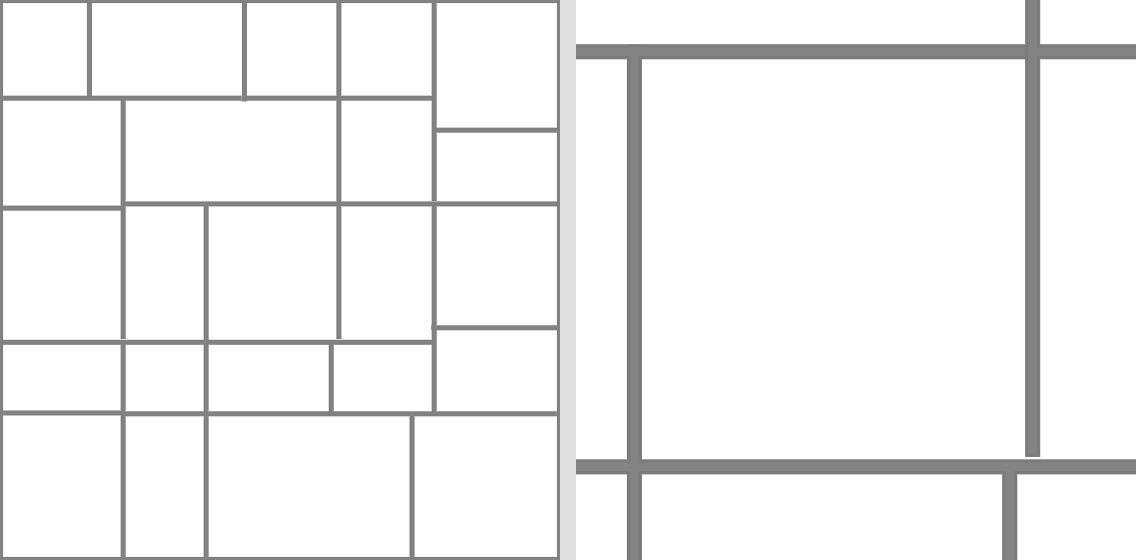
Left, the full canvas; right, a detail of the centre.
This pattern is drawn by a WebGL 1 fragment shader. Its source:

```glsl
precision highp float;
// Irregular partition of the canvas into white rectangles by thin grey walls.
// Nodes of a lattice carry vertical and horizontal walls in checkerboard order;
// each wall is jittered sideways and runs until it meets its crossing neighbours.

uniform vec2 u_resolution;

const int CELLS = 5;                  // rectangles per side, on average
const float JITTER = 0.33;            // sideways shift of a wall, in cells
const float RUN = 4.0;                // lattice steps sharing one shift (long walls)
const float TRIM_CHANCE = 0.25;       // share of walls cut short, giving L shapes
const float WALL_HALF_WIDTH = 0.0045; // in canvas units
const float CORE_HALF_WIDTH = 0.0025;
const float BORDER_WIDTH = 0.0055;
const float END_SLACK = 0.006;        // overshoot or gap at wall ends
const float SEED = 23.0;
const vec3 PAPER = vec3(1.0);
const vec3 WALL_CORE = vec3(0.515);
const vec3 WALL_RIM = vec3(0.485);

float hash(vec2 key) {
  vec3 q = fract(vec3(key.xyx + SEED) * 0.1031);
  q += dot(q, q.yzx + 33.33);
  return fract((q.x + q.y) * q.z);
}

bool isVertical(vec2 node) {
  return mod(node.x + node.y, 2.0) < 0.5;
}

// Sideways coordinate of the wall at a node, in cells; outer walls are fixed.
float wallPosition(vec2 node) {
  bool vertical = isVertical(node);
  float across = vertical ? node.x : node.y;
  float along = vertical ? node.y : node.x;
  float last = float(CELLS);
  if (across < 0.5 || across > last - 0.5) return clamp(across, 0.0, last);

  float family = vertical ? 31.0 : 57.0;
  float phase = floor(RUN * hash(vec2(across, family + 90.0)));
  float group = floor((along + phase) / RUN);
  float shift = 2.0 * hash(vec2(across + 17.0 * group, family)) - 1.0;
  return across + JITTER * shift;
}

// Signed distance to the wall of one node, in canvas units.
float wallDistance(vec2 point, vec2 node) {
  bool vertical = isVertical(node);
  vec2 forward = vertical ? vec2(0.0, 1.0) : vec2(1.0, 0.0);
  float start = wallPosition(node - forward);
  float end = wallPosition(node + forward);

  // Some vertical walls stop at the lower of the two walls that meet them.
  bool trimmed = hash(node + 211.0) < TRIM_CHANCE;
  if (vertical && trimmed && node.y < float(CELLS) - 0.5) {
    vec2 side = forward.yx;
    start = min(wallPosition(node - side), wallPosition(node + side));
  }

  vec2 slack = vec2(hash(node + 71.0), hash(node + 139.0)) * 2.0 - 1.0;
  start = start / float(CELLS) - END_SLACK * slack.x;
  end = end / float(CELLS) + END_SLACK * slack.y;

  vec2 local = vertical ? point : point.yx;  // x across the wall, y along it
  float sideways = abs(local.x - wallPosition(node) / float(CELLS)) - WALL_HALF_WIDTH;
  float lengthways = max(start - local.y, local.y - end);
  return max(sideways, lengthways);
}

void main() {
  vec2 point = gl_FragCoord.xy / u_resolution;
  float pixel = 1.0 / min(u_resolution.x, u_resolution.y);

  // Outer frame
  vec2 inset = min(point, 1.0 - point);
  float dist = min(inset.x, inset.y) - BORDER_WIDTH;

  // Inner walls
  for (int i = 0; i <= CELLS; i++) {
    for (int j = 0; j <= CELLS; j++) {
      dist = min(dist, wallDistance(point, vec2(float(i), float(j))));
    }
  }

  // Grey walls with a slightly darker rim, smoothed over one pixel
  float rimDepth = WALL_HALF_WIDTH - CORE_HALF_WIDTH;
  float core = clamp((-dist - rimDepth) / pixel + 0.5, 0.0, 1.0);
  float ink = clamp(0.5 - dist / pixel, 0.0, 1.0);
  gl_FragColor = vec4(mix(PAPER, mix(WALL_RIM, WALL_CORE, core), ink), 1.0);
}
```
